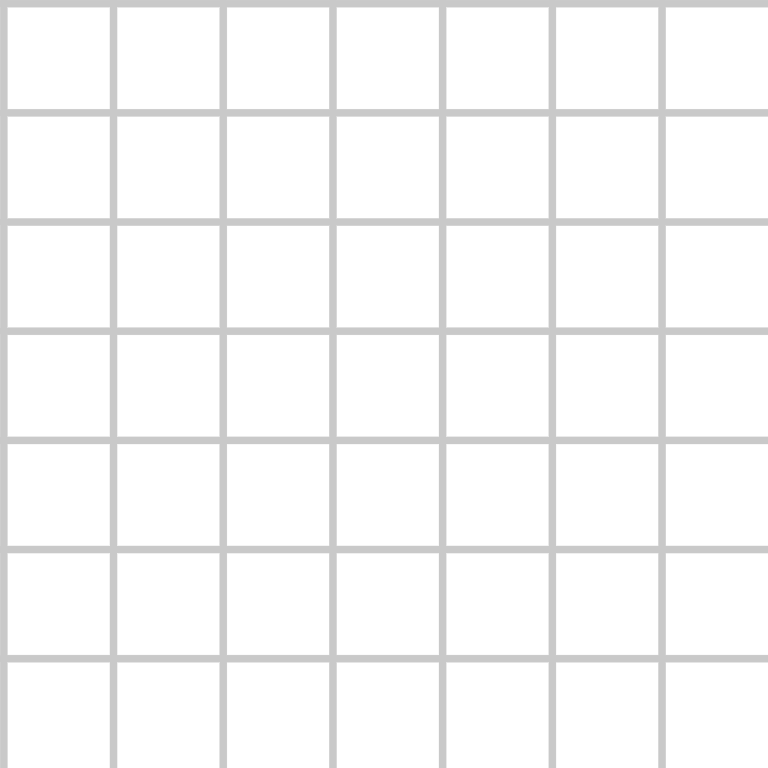
A Shadertoy shader for this pattern:

```glsl
// Plain square grid: seven grey rules each way on white, starting flush with
// the top left corner and leaving the right and bottom sides open.
// Each pixel measures its distance to the nearest rule on both axes.

#define RULE_COUNT 7.0
#define PITCH vec2(0.14284, 0.14215)   // spacing across, down
#define FIRST_RULE vec2(0.0050, 0.0048) // centre of the first rule, from top left
#define RULE_WIDTH 0.0098
#define EDGE_SOFTNESS 0.7               // half width of the edge blend, in pixels
#define PAPER_COLOR vec3(1.0)
#define RULE_COLOR vec3(0.788)

// Distance to the edge of the nearest rule on each axis, negative inside
vec2 ruleDistance(vec2 p) {
    vec2 index = clamp(round((p - FIRST_RULE) / PITCH), 0.0, RULE_COUNT - 1.0);
    return abs(p - FIRST_RULE - index * PITCH) - 0.5 * RULE_WIDTH;
}

void mainImage(out vec4 fragColor, in vec2 fragCoord) {
    // Canvas units with the origin at the top left
    vec2 p = fragCoord / iResolution.xy;
    p.y = 1.0 - p.y;

    // Antialiased coverage, joined where the rules cross
    vec2 blend = EDGE_SOFTNESS / iResolution.xy;
    vec2 coverage = 1.0 - smoothstep(-blend, blend, ruleDistance(p));
    float ink = max(coverage.x, coverage.y);

    fragColor = vec4(mix(PAPER_COLOR, RULE_COLOR, ink), 1.0);
}
```
